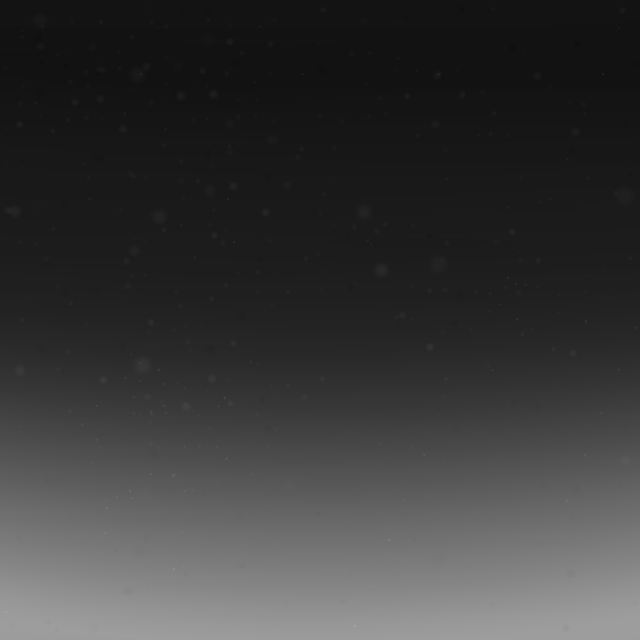
Reproduce this background procedurally as a WebGL 2 fragment shader.

```glsl
#version 300 es
precision highp float;

#define EDGE_LIFT 0.09
#define STREAK_STRENGTH 0.004
#define LARGE_CELLS 11.0
#define MEDIUM_CELLS 23.0
#define SMALL_CELLS 41.0
#define DUST_CELLS 75.0
#define GLOW_STRENGTH 0.045
#define DUST_STRENGTH 0.06

uniform vec2 u_resolution;
out vec4 fragColor;

float hash(vec2 p) {
    return fract(sin(dot(p, vec2(127.1, 311.7))) * 43758.5453);
}

float valueNoise(vec2 p) {
    vec2 cell = floor(p);
    vec2 f = fract(p);
    f = f * f * (3.0 - 2.0 * f);
    float low = mix(hash(cell), hash(cell + vec2(1.0, 0.0)), f.x);
    float high = mix(hash(cell + vec2(0.0, 1.0)), hash(cell + 1.0), f.x);
    return mix(low, high, f.y);
}

// Gray level from the bright floor to the dark top, spaced in even steps
const float LEVELS[11] = float[11](
    0.615, 0.51, 0.40, 0.29, 0.195, 0.137, 0.112, 0.10, 0.086, 0.070, 0.075);

float skyLevel(float height) {
    float t = clamp(height, 0.0, 1.0) * 10.0;
    int i = min(int(t), 9);
    float f = t - float(i);
    float a = LEVELS[max(i - 1, 0)];
    float b = LEVELS[i];
    float c = LEVELS[i + 1];
    float d = LEVELS[min(i + 2, 10)];
    // Catmull-Rom curve through the neighbouring levels
    return b + 0.5 * f * (c - a + f * (2.0 * a - 5.0 * b + 4.0 * c - d
        + f * (3.0 * (b - c) + d - a)));
}

// One soft round speck in some of the cells of a grid
float specks(vec2 p, float cells, float radius, float density, float seed) {
    vec2 id = floor(p * cells);
    vec2 key = id + seed;
    vec2 jitter = vec2(hash(key + 3.1), hash(key + 7.7));
    vec2 center = (id + mix(vec2(0.25), vec2(0.75), jitter)) / cells;
    float size = radius * mix(0.55, 1.0, hash(key + 13.3));
    float disc = 1.0 - smoothstep(0.2 * size, size, distance(p, center));
    float present = step(hash(key + 19.9), density);
    return disc * present * mix(0.3, 1.0, hash(key + 29.3));
}

float cluster(vec2 p, vec2 center, vec2 spread) {
    vec2 q = (p - center) / spread;
    return exp(-dot(q, q));
}

void main() {
    vec2 uv = gl_FragCoord.xy / u_resolution;
    vec2 p = gl_FragCoord.xy / u_resolution.y;

    // Gradient rises slightly towards both sides
    float side = uv.x - 0.5;
    float bow = EDGE_LIFT * side * side * (1.0 - uv.y);
    float shade = skyLevel(uv.y - 2.0 * bow + 0.008);
    shade += STREAK_STRENGTH * (valueNoise(uv * vec2(3.0, 60.0)) - 0.5);

    // Soft specks gather in the upper left
    float crowd = 0.12 + 0.88 * cluster(uv, vec2(0.25, 0.8), vec2(0.48, 0.40));
    float glow = specks(p, LARGE_CELLS, 0.021, 0.28 * crowd + 0.04, 11.0);
    glow += 0.9 * specks(p, MEDIUM_CELLS, 0.0105, 0.30 * crowd, 37.0);
    glow += 0.6 * specks(p, SMALL_CELLS, 0.006, 0.32 * crowd, 71.0);

    // Near the floor the specks turn into faint dark spots
    float polarity = mix(-0.6, 1.0, smoothstep(0.10, 0.36, uv.y));
    shade += GLOW_STRENGTH * glow * polarity;
    shade -= 0.012 * specks(p, MEDIUM_CELLS, 0.011, 0.12, 113.0);

    // Fine dust drifts in two loose groups
    float drift = cluster(uv, vec2(0.28, 0.31), vec2(0.17, 0.13));
    drift += 0.7 * cluster(uv, vec2(0.81, 0.53), vec2(0.09, 0.09));
    shade += DUST_STRENGTH * specks(p, DUST_CELLS, 0.0036, 0.16 * drift, 151.0);

    fragColor = vec4(vec3(clamp(shade, 0.0, 1.0)), 1.0);
}
```
